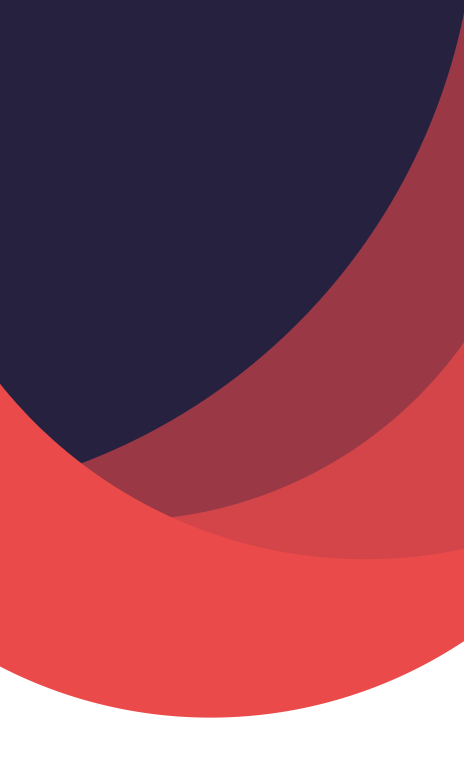
A WebGL 1 fragment shader for this background:

```glsl
precision highp float;
// Overlapping flat discs on white: a red bowl, a coral crescent, a maroon band
// and a navy field. Each disc is a smooth-edged distance function, and the inner
// three are clipped by the rim disc before being painted over the red.

uniform vec2 u_resolution;

// Discs as (centre x, centre y, radius), in units of the canvas height
const vec3 BOWL  = vec3( 0.2740, 0.6628, 0.5972);
const vec3 RIM   = vec3( 0.4757, 0.8812, 0.6094);
const vec3 BAND  = vec3( 0.1550, 0.8728, 0.5506);
const vec3 FIELD = vec3(-0.1759, 1.1411, 0.7959);

const vec3 WHITE  = vec3(1.0);
const vec3 RED    = vec3(0.918, 0.290, 0.286);
const vec3 CORAL  = vec3(0.827, 0.271, 0.282);
const vec3 MAROON = vec3(0.604, 0.224, 0.271);
const vec3 NAVY   = vec3(0.153, 0.129, 0.251);

// Coverage of a disc at p, with an edge one pixel wide
float discCoverage(vec2 p, vec3 disc) {
  float signedDistance = length(p - disc.xy) - disc.z;
  return clamp(0.5 - signedDistance * u_resolution.y, 0.0, 1.0);
}

void main() {
  vec2 p = gl_FragCoord.xy / u_resolution.y;

  // Layers inside the rim, from back to front
  vec3 inner = mix(CORAL, MAROON, discCoverage(p, BAND));
  inner = mix(inner, NAVY, discCoverage(p, FIELD));

  // Red bowl on white, then the clipped inner layers
  vec3 color = mix(WHITE, RED, discCoverage(p, BOWL));
  color = mix(color, inner, discCoverage(p, RIM));

  gl_FragColor = vec4(color, 1.0);
}
```
